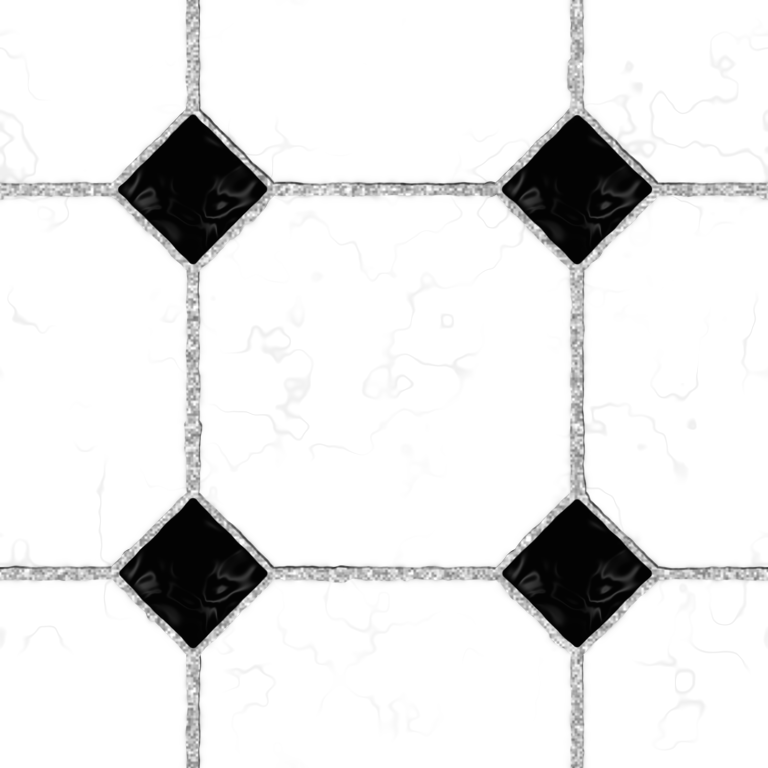
Write a Shadertoy shader that draws this pattern.

```glsl
const float REPEATS = 2.0;
const float INSET_RADIUS = 0.199;   // half diagonal of the dark inset, in cells
const float FRAME_RADIUS = 0.228;   // half diagonal of the grout around it
const float JOINT_HALF_WIDTH = 0.017;
const vec2 INSET_CENTER = vec2(0.503, 0.507);

float hash(vec2 p) {
    return fract(sin(dot(p, vec2(127.1, 311.7))) * 43758.5);
}

// Value noise that wraps after a whole number of lattice cells
float wrapNoise(vec2 p, float period, float seed) {
    vec2 i = floor(p);
    vec2 f = fract(p);
    f = f * f * (3.0 - 2.0 * f);
    vec2 a = mod(i, period) + seed;
    vec2 b = mod(i + 1.0, period) + seed;
    return mix(mix(hash(a), hash(vec2(b.x, a.y)), f.x),
               mix(hash(vec2(a.x, b.y)), hash(b), f.x), f.y);
}

float wrapFbm(vec2 p, float period, float seed) {
    float sum = 0.0;
    float amplitude = 0.5;
    for (int octave = 0; octave < 3; octave++) {
        sum += amplitude * wrapNoise(p, period, seed);
        p *= 2.0;
        period *= 2.0;
        seed += 17.3;
        amplitude *= 0.5;
    }
    return sum / 0.875;
}

vec2 cellPoint(vec2 uv) {
    return fract(uv * REPEATS - INSET_CENTER + 0.5) - 0.5;
}

float diamond(vec2 p, float radius, float corner) {
    vec2 rotated = abs(vec2(p.x + p.y, p.x - p.y)) * 0.70711;
    vec2 d = rotated - radius * 0.70711 + corner;
    return length(max(d, 0.0)) + min(max(d.x, d.y), 0.0) - corner;
}

// Negative in the grout and inset, positive on the white tiles
float groutDistance(vec2 uv) {
    vec2 p = cellPoint(uv);
    float joints = min(abs(p.x), abs(p.y)) - JOINT_HALF_WIDTH;
    float d = min(joints, diamond(p, FRAME_RADIUS, 0.004));
    float ripple = wrapFbm(uv * 48.0, 48.0, 3.0) - 0.5;
    float chip = smoothstep(0.76, 0.98, wrapNoise(uv * 36.0, 36.0, 51.0));
    return d - ripple * 0.009 - chip * 0.008;
}

float coverage(float d, float pixel) {
    return 1.0 - smoothstep(-pixel, pixel, d);
}

// Faint broken hairlines on the white glaze
float scuffs(vec2 uv) {
    float contour = abs(wrapFbm(uv * 18.0, 18.0, 83.0) - 0.5);
    float patches = smoothstep(0.48, 0.75, wrapFbm(uv * 9.0, 9.0, 29.0));
    return (1.0 - smoothstep(0.0, 0.035, contour)) * patches;
}

// Folded grey veins, the same in every inset
float insetShade(vec2 p, float edge) {
    vec2 q = p * 9.0 + 8.0;
    vec2 warp = vec2(wrapNoise(q, 64.0, 5.0), wrapNoise(q, 64.0, 41.0));
    float folds = wrapFbm(q * 0.8 + warp * 1.9, 64.0, 12.0);
    float vein = pow(0.5 + 0.5 * sin(folds * 34.0), 4.0);
    float patches = smoothstep(0.25, 0.8, wrapNoise(q * 1.5, 64.0, 67.0));
    return 0.012 + 0.23 * vein * patches * smoothstep(0.0, 0.025, -edge);
}

float groutShade(vec2 uv) {
    float fine = wrapNoise(uv * 300.0, 300.0, 7.0);
    float coarse = wrapNoise(uv * 150.0, 150.0, 19.0);
    return 0.75 + 0.42 * (fine - 0.5) + 0.2 * (coarse - 0.5);
}

void mainImage(out vec4 fragColor, in vec2 fragCoord) {
    vec2 uv = fragCoord / iResolution.xy;
    vec2 p = cellPoint(uv);
    float pixel = REPEATS / iResolution.y;

    // White tiles
    float grout = groutDistance(uv);
    float shade = 1.0 - 0.06 * scuffs(uv);
    float rim = exp(-max(grout, 0.0) * 220.0);
    shade -= 0.2 * rim * wrapNoise(uv * 90.0, 90.0, 37.0);

    // Grout, shaded under the upper and right tile edges
    float overhang = groutDistance(uv + vec2(0.0018, 0.0030));
    float depth = smoothstep(0.2, 0.75, wrapNoise(uv * 14.0, 14.0, 61.0));
    float shadow = smoothstep(-0.002, 0.004, overhang) * mix(0.2, 0.62, depth);
    float joint = groutShade(uv) * (1.0 - shadow);
    shade = mix(shade, joint, coverage(grout, pixel));

    // Dark insets with slightly uneven edges
    float uneven = wrapNoise(uv * 64.0, 64.0, 73.0) - 0.5;
    float inset = diamond(p, INSET_RADIUS, 0.012) + uneven * 0.004;
    shade = mix(shade, insetShade(p, inset), coverage(inset, pixel));

    fragColor = vec4(vec3(clamp(shade, 0.0, 1.0)), 1.0);
}
```
